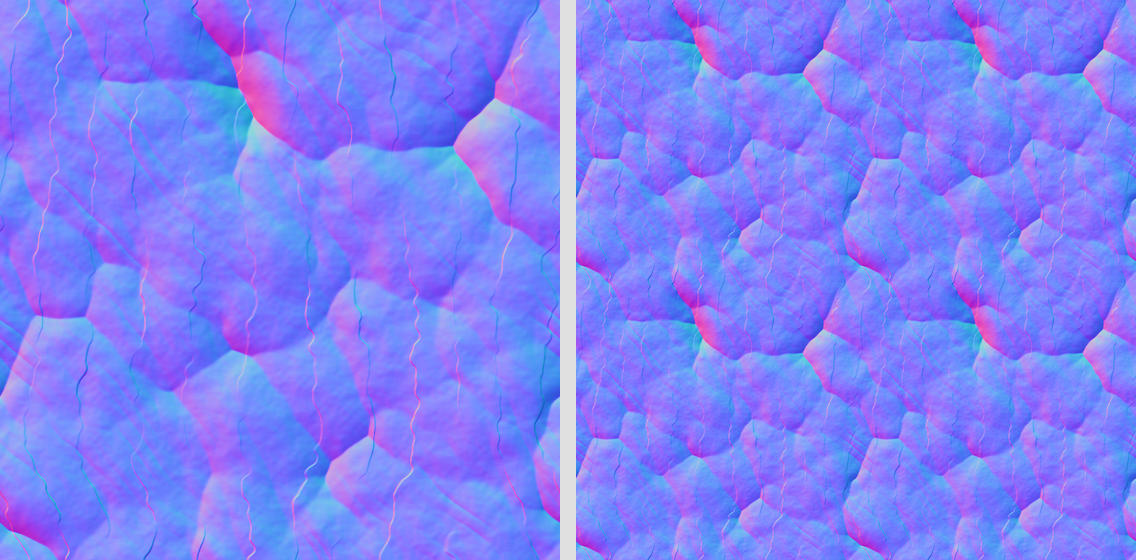
Left, the tile; right, the same tile 2 across and 2 down.
A WebGL 1 fragment shader for this texture map:

```glsl
precision highp float;
// Tangent-space normal map of creased, pillowy rock that tiles on both axes.
// A height field of lopsided cellular domes, slanted billowed folds, thin
// upright cracks and layered noise is differentiated and packed into colour.

uniform vec2 u_resolution;

const vec2  BIG_CELLS     = vec2(5.0, 7.0);
const vec2  SMALL_CELLS   = vec2(9.0, 12.0);
const vec2  ALONG         = vec2(0.56, -0.83);   // long axis of the domes
const vec2  STEEP_SIDE    = vec2(-0.83, -0.56);  // direction of the steep face
const float STEEP_STRETCH = 1.45;
const float GENTLE_STRETCH = 0.8;
const float DOME_CURVE    = 1.15;
const float CREASE_SHARP  = 900.0;
const float BIG_LIFT      = 0.014;               // random height of each dome
const float SMALL_LIFT    = 0.007;
const float SMALL_AMOUNT  = 0.85;
const float CRACK_COUNT   = 11.0;
const float CRACK_WIDTH   = 0.05;                // share of one strip
const float CRACK_STEP    = 0.0036;
const vec2  FOLD_CELLS    = vec2(4.0, 5.0);
const float FOLD_DEPTH    = 0.011;
const vec2  WRINKLE_CELLS = vec2(9.0, 24.0);
const float WRINKLE_DEPTH = 0.0055;
const float FOLD_ROUND    = 0.03;                // softness of fold bottoms
const float GRAIN_CELLS   = 7.0;
const float GRAIN_DEPTH   = 0.013;
const float GRAIN_GAIN    = 0.45;
const float SAMPLE_STEP   = 0.0014;

vec3 hash3(vec2 p) {
  vec3 q = fract(p.xyx * vec3(0.1031, 0.1030, 0.0973));
  q += dot(q, q.yxz + 33.33);
  return fract((q.xxy + q.yzz) * q.zyx);
}

// Smooth value noise that wraps after a whole number of cells.
float noise(vec2 p, vec2 period) {
  vec2 i = floor(p);
  vec2 f = p - i;
  f = f * f * f * (f * (f * 6.0 - 15.0) + 10.0);
  vec2 a = mod(i, period);
  vec2 b = mod(i + 1.0, period);
  return mix(mix(hash3(a).x, hash3(vec2(b.x, a.y)).x, f.x),
             mix(hash3(vec2(a.x, b.y)).x, hash3(b).x, f.x), f.y);
}

// Centred noise on the unit tile.
float tileNoise(vec2 uv, vec2 cells) {
  return noise(uv * cells, cells) - 0.5;
}

// Rounded swells that meet in narrow valleys.
float billow(vec2 uv, vec2 cells) {
  float n = tileNoise(uv, cells);
  return sqrt(n * n + FOLD_ROUND * FOLD_ROUND);
}

// Smooth maximum of scattered domes, each steeper on one side.
float domes(vec2 uv, vec2 cells, float lift, float seed) {
  vec2 p = uv * cells;
  vec2 base = floor(p);
  float sum = 1e-30;
  for (int y = -2; y <= 2; y++) {
    for (int x = -2; x <= 2; x++) {
      vec2 id = base + vec2(float(x), float(y));
      vec3 rnd = hash3(mod(id, cells) + seed);
      vec2 d = (p - id - rnd.xy) / cells;
      float a = dot(d, ALONG);
      float b = dot(d, STEEP_SIDE);
      b *= b > 0.0 ? STEEP_STRETCH : GENTLE_STRETCH;
      float r2 = 0.75 * a * a + b * b;
      float curve = DOME_CURVE * (0.7 + 0.6 * fract(rnd.z * 7.31));
      float h = lift * rnd.z - curve * r2 * (0.6 + 40.0 * r2);
      sum += exp(h * CREASE_SHARP);
    }
  }
  return log(sum) / CREASE_SHARP;
}

// Jagged upright cracks: a slow tilt closed by a sudden step.
float cracks(vec2 uv) {
  float t = uv.x * CRACK_COUNT + 1.0 * tileNoise(uv, vec2(3.0, 4.0))
          + 0.35 * tileNoise(uv, vec2(8.0, 17.0))
          + 0.16 * tileNoise(uv, vec2(20.0, 50.0));
  float strip = mod(floor(t), CRACK_COUNT);
  float s = fract(t);
  float saw = s - smoothstep(1.0 - CRACK_WIDTH, 1.0, s);
  float strength = noise(vec2(strip, uv.y * 9.0), vec2(CRACK_COUNT, 9.0));
  return CRACK_STEP * saw * (2.0 * strength - 1.0);
}

float grain(vec2 uv) {
  float sum = 0.0;
  float depth = GRAIN_DEPTH;
  float cells = GRAIN_CELLS;
  for (int i = 0; i < 5; i++) {
    sum += depth * tileNoise(uv, vec2(cells));
    depth *= GRAIN_GAIN;
    cells *= 2.0;
  }
  return sum;
}

float height(vec2 uv) {
  // Bend the outlines of the domes.
  vec2 bend = 0.06 * vec2(tileNoise(uv, vec2(5.0)), tileNoise(uv, vec2(6.0)))
            + 0.02 * vec2(tileNoise(uv, vec2(15.0)), tileNoise(uv, vec2(17.0)))
            + 0.004 * vec2(tileNoise(uv, vec2(43.0)), tileNoise(uv, vec2(47.0)));
  float h = domes(uv + bend, BIG_CELLS, BIG_LIFT, 3.0);
  h += SMALL_AMOUNT * domes(uv - bend, SMALL_CELLS, SMALL_LIFT, 41.0);
  // Whole-number shears slant the folds and keep the tile closed.
  vec2 steep = vec2(uv.x, uv.y + 2.0 * uv.x) + bend;
  vec2 slanted = vec2(uv.x, uv.y + uv.x) - bend;
  float patches = smoothstep(-0.25, 0.3, tileNoise(uv, vec2(4.0)));
  h += FOLD_DEPTH * billow(steep, FOLD_CELLS);
  h += WRINKLE_DEPTH * patches * billow(slanted, WRINKLE_CELLS);
  return h + cracks(uv) + grain(uv);
}

void main() {
  vec2 uv = gl_FragCoord.xy / u_resolution;
  float h = height(uv);
  vec2 slope = vec2(height(uv + vec2(SAMPLE_STEP, 0.0)) - h,
                    height(uv + vec2(0.0, SAMPLE_STEP)) - h) / SAMPLE_STEP;
  vec3 normal = normalize(vec3(slope.x, -slope.y, 1.0));
  gl_FragColor = vec4(0.5 + 0.5 * normal, 1.0);
}
```
